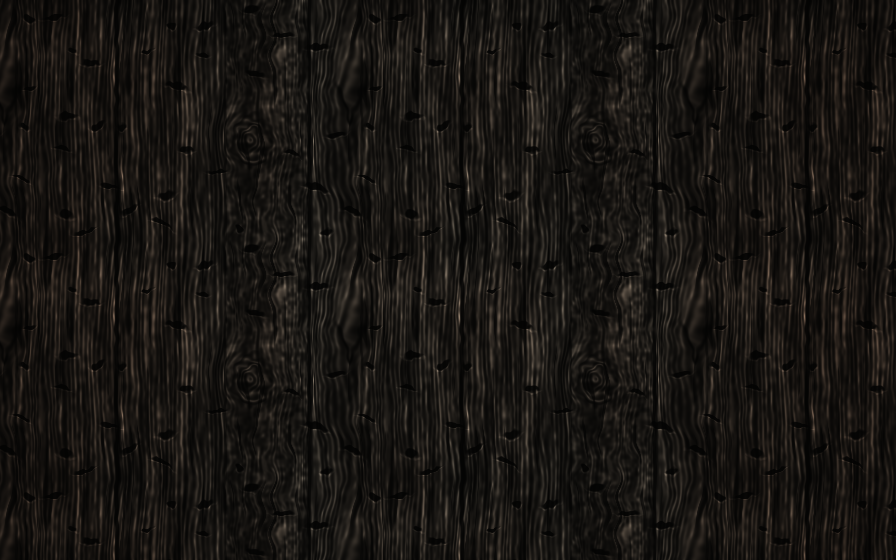
This texture is drawn by a Shadertoy shader. Its source:

```glsl
// Dark weathered wooden planks with fine vertical grain, knots and gouges, in a repeating tile.

// Tile size, where the canvas is 480 units high.
const vec2 TILE = vec2(296.0, 205.0);

float hash(vec2 p) {
    vec3 q = fract(p.xyx * vec3(0.1031, 0.1030, 0.0973));
    q += dot(q, q.yzx + 33.33);
    return fract((q.x + q.y) * q.z);
}

// Value noise with a whole number of cells per tile, so that it wraps.
float noise(vec2 p, vec2 cells) {
    p *= cells / TILE;
    vec2 i = floor(p), f = fract(p);
    f = f * f * (3.0 - 2.0 * f);
    vec2 a = mod(i, cells), b = mod(i + 1.0, cells);
    return mix(mix(hash(a), hash(vec2(b.x, a.y)), f.x),
               mix(hash(vec2(a.x, b.y)), hash(b), f.x), f.y);
}

// Shortest offset from a centre on the wrapped tile.
vec2 offsetFrom(vec2 p, vec2 centre) {
    return mod(p - centre + 0.5 * TILE, TILE) - 0.5 * TILE;
}

// Scattered gouges: x is the dark hollow, y is the lit lower lip.
vec2 gouges(vec2 p) {
    const vec2 grid = vec2(9.0, 6.0);
    vec2 size = TILE / grid, home = floor(p / size), result = vec2(0.0);
    for (int y = -1; y <= 1; y++)
    for (int x = -1; x <= 1; x++) {
        vec2 cell = home + vec2(x, y);
        vec2 id = mod(cell, grid) + 17.0;
        if (hash(id + 3.7) < 0.3) continue;
        vec2 jitter = vec2(hash(id), hash(id + 41.3));
        vec2 d = p - (cell + 0.1 + 0.8 * jitter) * size;
        float tilt = hash(id + 9.1) - 0.5;
        d.y += d.x * tilt + 0.05 * d.x * d.x * tilt;
        d += 3.0 * (vec2(noise(p, vec2(90.0, 50.0)), noise(p + 7.0, vec2(80.0, 50.0))) - 0.5);
        vec2 radius = mix(vec2(3.5, 1.8), vec2(10.0, 3.6),
                          vec2(hash(id + 5.3), hash(id + 7.9)));
        float e = length(d / radius);
        float lip = smoothstep(0.9, 1.2, e) * (1.0 - smoothstep(1.25, 1.65, e));
        result = max(result, vec2(1.0 - smoothstep(0.7, 1.15, e),
                                  lip * smoothstep(0.0, 2.0, d.y)));
    }
    return result;
}

// Dark groove at a given x, slightly uneven along its length.
float groove(vec2 p, float x, float halfWidth) {
    float d = abs(offsetFrom(p, vec2(x, 0.0)).x + 1.4 * (noise(p, vec2(4.0, 24.0)) - 0.5));
    return 1.0 - smoothstep(halfWidth * 0.5, halfWidth + 0.8, d);
}

void mainImage(out vec4 fragColor, in vec2 fragCoord) {
    vec2 uv = fragCoord / iResolution.xy;
    vec2 p = vec2(uv.x * iResolution.x / iResolution.y, 1.0 - uv.y) * 480.0;
    p = mod(p - vec2(100.0, 0.0), TILE);

    // Three planks per tile; the middle one is rough, the next one swirls.
    float rough = smoothstep(92.0, 94.0, p.x) * (1.0 - smoothstep(164.0, 166.0, p.x));
    float swirl = smoothstep(165.0, 175.0, p.x) * (1.0 - smoothstep(205.0, 235.0, p.x));
    vec2 knot = offsetFrom(p, vec2(115.0, 120.0));
    vec2 fork = offsetFrom(p, vec2(200.0, 92.0));

    // Grain runs nearly straight, and opens around the knot and the fork.
    vec2 g = p;
    g.x += (5.0 + 18.0 * swirl) * (noise(p, vec2(5.0, 3.0)) - 0.5);
    g.x += (1.5 + 5.0 * rough + 2.0 * swirl) * (noise(p, vec2(18.0, 13.0)) - 0.5);
    g.x -= 0.6 * knot.x * exp(-dot(knot, knot) / 700.0);
    g.x -= 0.4 * fork.x * exp(-dot(fork * vec2(1.0, 0.3), fork) / 350.0);

    // Long even lines, irregular streaks and short fibres.
    float lines = 0.5 + 0.5 * sin(6.28319 * (g.x * 70.0 / TILE.x + 1.4 * noise(g, vec2(34.0, 4.0))));
    float streaks = noise(g, vec2(126.0, 5.0));
    float bands = noise(g, vec2(60.0, 4.0));
    float fibres = noise(g, vec2(144.0, 34.0));
    float mottle = noise(g, vec2(106.0, 56.0));
    float grain = 0.24 * mix(lines, mottle, 0.5 * rough) + 0.28 * mix(streaks, mottle, 0.6 * rough)
                + 0.26 * bands + 0.22 * fibres;

    // Growth rings inside the knot.
    float r = length(knot * vec2(1.0, 0.85)) + 7.0 * (noise(p, vec2(40.0, 30.0)) - 0.5);
    float rings = 0.47 + 0.12 * sin(r * 1.5) + 0.4 * (mottle - 0.5);
    grain = mix(grain, rings, 1.0 - smoothstep(12.0, 19.0, r));

    // Tone from grain, with worn patches and sparse thin cracks.
    float patches = 0.6 * noise(p, vec2(11.0, 5.0)) + 0.4 * noise(p, vec2(24.0, 12.0));
    float light = 0.083 * exp(4.3 * (grain - 0.5)) * (0.62 + 0.76 * patches);
    light *= 1.0 - 0.65 * smoothstep(0.74, 0.86, noise(g + 31.0, vec2(96.0, 4.0)));
    light *= 1.0 - 0.6 * smoothstep(2.5, 0.0, abs(r - 17.0));

    // Dark forked seam.
    float seam = abs(fork.x) + 0.45 * fork.y + 6.0 * (noise(p, vec2(40.0, 24.0)) - 0.5);
    light *= 1.0 - 0.75 * smoothstep(3.5, 0.0, abs(seam - 4.0))
                 * smoothstep(28.0, 14.0, abs(fork.y));

    // Gouges, plank gaps and a long crack.
    vec2 cut = gouges(p);
    light *= 1.0 + 0.6 * cut.y;
    light *= 1.0 - 0.88 * cut.x;
    light *= 1.0 + 0.5 * groove(p, 4.5, 1.0) + 0.4 * groove(p, 169.0, 1.0);
    float gap = max(groove(p, 0.0, 2.0), 0.9 * groove(p, 165.0, 1.5));
    gap = max(gap, max(0.65 * groove(p, 93.0, 0.9), 0.6 * groove(p, 210.0, 0.9)));
    light *= 1.0 - 0.9 * gap;

    // Browner towards the sides, darker towards the corners.
    vec2 c = uv - 0.5;
    float warmth = 0.5 * smoothstep(0.1, 0.5, abs(c.x)) + 0.4 * noise(p, vec2(7.0, 3.0));
    vec3 tint = mix(vec3(1.0, 0.92, 0.81), vec3(1.08, 0.83, 0.67), warmth);
    light *= 1.14 - 0.95 * dot(c, c);
    fragColor = vec4(vec3(0.012, 0.012, 0.01) + tint * light, 1.0);
}
```
